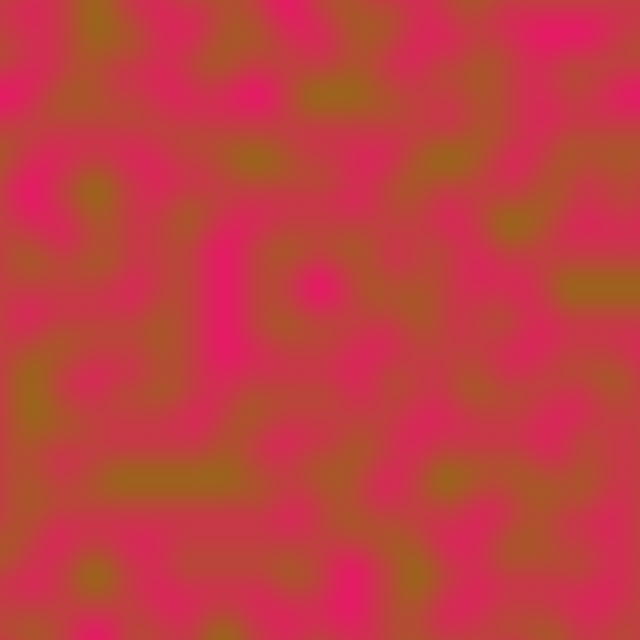
Reproduce this texture procedurally as a WebGL 1 fragment shader.

```glsl
precision highp float;
// Soft gradient noise on a ten-cell grid, blending from olive brown to hot pink.

uniform vec2 u_resolution;

// Sine-free hash: one random value in 0..1 per lattice point.
float hash(vec2 cell) {
  vec3 p = fract(vec3(cell.xyx) * 0.1031);
  p += dot(p, p.yzx + 33.33);
  return fract((p.x + p.y) * p.z);
}

// Ramp around a lattice point, rising left, right, up or down.
float ramp(vec2 cell, vec2 offset) {
  float pick = hash(cell) * 4.0;
  float along = pick < 2.0 ? offset.x : offset.y;
  return mod(pick, 2.0) < 1.0 ? along : -along;
}

// Gradient noise in -0.5..0.5, zero at every lattice point.
float gradientNoise(vec2 point) {
  vec2 cell = floor(point);
  vec2 local = fract(point);
  vec2 blend = local * local * (3.0 - 2.0 * local);
  vec2 right = vec2(1.0, 0.0);
  vec2 up = vec2(0.0, 1.0);
  float lower = mix(ramp(cell, local), ramp(cell + right, local - right), blend.x);
  float upper = mix(ramp(cell + up, local - up),
                    ramp(cell + 1.0, local - 1.0), blend.x);
  return mix(lower, upper, blend.y);
}

void main() {
  vec2 uv = gl_FragCoord.xy / min(u_resolution.x, u_resolution.y);
  float tone = gradientNoise(uv * 10.0 + vec2(37.0, 91.0)) + 0.5;

  vec3 olive = vec3(0.620, 0.380, 0.120);
  vec3 pink = vec3(0.886, 0.114, 0.386);
  gl_FragColor = vec4(mix(olive, pink, tone), 1.0);
}
```
